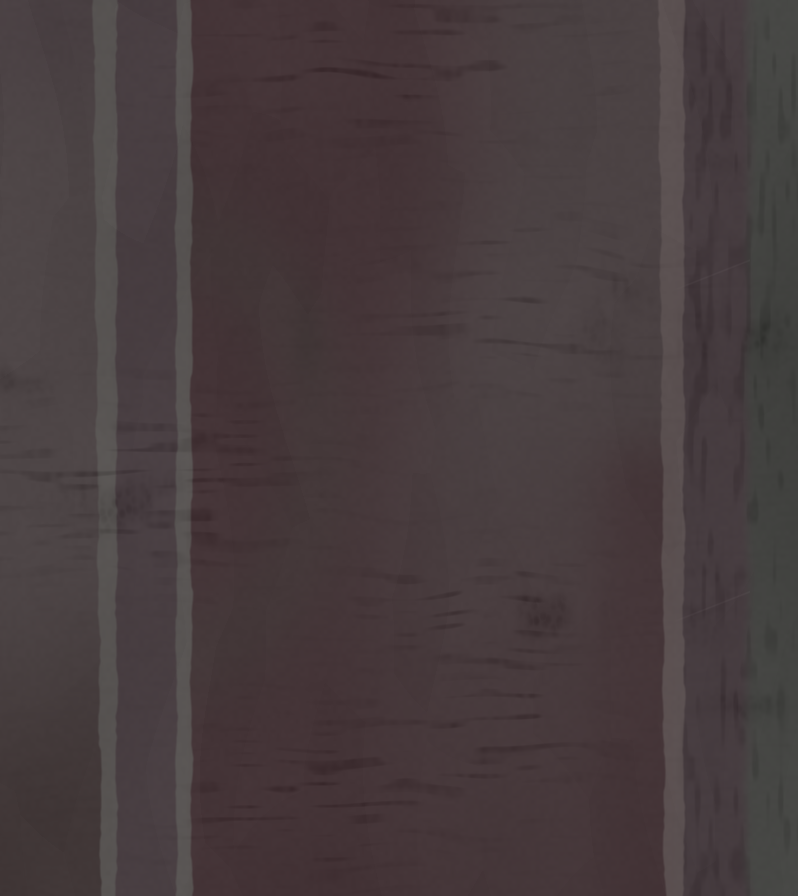
Reproduce this texture procedurally as a Shadertoy shader.

```glsl
// Weathered painted boards: dark maroon and grey panels split by pale vertical stripes.
// Soft washes set the panel tones; cellular brush dabs, dry-brush streaks and
// grainy smudges wear them, and layered sines make the stripe edges ragged.

#define MAROON vec3(0.262, 0.198, 0.210)
#define WARM_GREY vec3(0.300, 0.268, 0.272)
#define DARK_BROWN vec3(0.250, 0.212, 0.212)
#define MAUVE vec3(0.282, 0.242, 0.256)
#define GREEN_GREY vec3(0.278, 0.280, 0.270)
#define PALE_STRIPE vec3(0.350, 0.338, 0.330)
#define ROSE_STRIPE vec3(0.365, 0.325, 0.325)
#define EDGE_SOFTNESS 0.0018
#define EDGE_WOBBLE 0.0011
#define DAB_STRENGTH 0.022
#define STREAK_DEPTH 0.065
#define SMUDGE_DEPTH 0.085

// Centre and radius of the worn areas
const vec4 STREAK_AREAS[6] = vec4[6](
    vec4(0.50, 0.93, 0.22, 0.07), vec4(0.17, 0.46, 0.18, 0.09),
    vec4(0.66, 0.66, 0.14, 0.08), vec4(0.60, 0.33, 0.12, 0.05),
    vec4(0.38, 0.11, 0.14, 0.07), vec4(0.62, 0.20, 0.10, 0.08));
const vec4 SMUDGE_AREAS[8] = vec4[8](
    vec4(0.77, 0.645, 0.04, 0.040), vec4(0.92, 0.63, 0.060, 0.035),
    vec4(0.885, 0.325, 0.035, 0.035), vec4(0.01, 0.58, 0.05, 0.015),
    vec4(0.17, 0.435, 0.07, 0.030), vec4(0.70, 0.31, 0.05, 0.030),
    vec4(0.93, 0.21, 0.035, 0.015), vec4(0.91, 0.86, 0.04, 0.040));

float hash(vec2 p) {
    vec3 q = fract(vec3(p.xyx) * 0.1031);
    q += dot(q, q.yzx + 33.33);
    return fract((q.x + q.y) * q.z);
}

float noise(vec2 p) {
    vec2 i = floor(p), f = fract(p);
    f = f * f * (3.0 - 2.0 * f);
    return mix(mix(hash(i), hash(i + vec2(1, 0)), f.x),
               mix(hash(i + vec2(0, 1)), hash(i + vec2(1, 1)), f.x), f.y);
}

// Cellular noise: x = distance to the nearest point, y = random tone of its cell
vec2 cells(vec2 p) {
    vec2 i = floor(p), best = vec2(9.0, 0.0);
    for (int y = -1; y <= 1; y++)
    for (int x = -1; x <= 1; x++) {
        vec2 c = i + vec2(x, y);
        float d = length(c + vec2(hash(c), hash(c + 71.3)) - p);
        if (d < best.x) best = vec2(d, hash(c + 19.7));
    }
    return best;
}

float blob(vec2 p, vec4 area) {
    vec2 d = (p - area.xy) / area.zw;
    return exp(-dot(d, d));
}

float raggedStep(float edge, vec2 uv) {
    float k = edge * 97.0;
    float shift = sin(uv.y * 41.0 + k) + 0.6 * sin(uv.y * 97.0 + k * 2.3)
                + 1.6 * (noise(vec2(k, uv.y * 130.0)) - 0.5);
    return smoothstep(-EDGE_SOFTNESS, EDGE_SOFTNESS, uv.x - edge + EDGE_WOBBLE * shift);
}

float band(float left, float right, vec2 uv) {
    return raggedStep(left, uv) * (1.0 - raggedStep(right, uv));
}

vec3 centrePanel(vec2 uv) {
    float grey = smoothstep(0.42, 0.66, uv.x + 0.06 * sin(uv.y * 5.0));
    grey *= mix(0.25, 0.9, smoothstep(0.05, 0.65, uv.y));
    grey *= 1.0 - 0.7 * smoothstep(0.70, 0.80, uv.x) * smoothstep(0.55, 0.45, uv.y);
    vec3 col = mix(MAROON, WARM_GREY - 0.006, grey);
    // Wide curved brush sweep
    float arc = length((uv - vec2(0.20, 0.50)) * vec2(1.0, 0.85)) - 0.20;
    col = mix(col, DARK_BROWN + 0.012, 0.65 * exp(-arc * arc * 320.0));
    return mix(col, DARK_BROWN - 0.012, 0.7 * blob(uv, vec4(0.385, 0.62, 0.02, 0.05)));
}

void mainImage(out vec4 fragColor, in vec2 fragCoord) {
    vec2 uv = fragCoord / iResolution.xy;
    vec2 p = fragCoord / iResolution.y;

    // Panels from left to right
    vec3 leftTone = mix(DARK_BROWN, WARM_GREY, smoothstep(0.05, 0.40, uv.y));
    leftTone = mix(leftTone, MAUVE, 0.7 * blob(uv, vec4(0.05, 0.97, 0.15, 0.09)));
    vec3 col = mix(leftTone, MAUVE, raggedStep(0.14, uv));
    col = mix(col, centrePanel(uv), raggedStep(0.235, uv));
    col = mix(col, MAUVE - 0.008, raggedStep(0.845, uv));
    col = mix(col, GREEN_GREY - 0.03 * blob(uv, vec4(1.0, 0.5, 0.1, 0.3)),
              smoothstep(0.930, 0.952, uv.x + 0.008 * noise(uv * vec2(60, 25))));

    // Pale stripes
    float pale = max(band(mix(0.127, 0.117, uv.y), 0.146, uv), band(0.221, 0.240, uv));
    float rose = band(mix(0.833, 0.826, uv.y), 0.857, uv);
    col = mix(col, PALE_STRIPE, 0.88 * pale);
    col = mix(col, ROSE_STRIPE, 0.88 * rose);

    // Broad brush dabs
    vec2 warp = 0.25 * vec2(sin(p.y * 13.0), sin(p.x * 17.0));
    float dabs = cells(p * vec2(17.0, 5.0) + warp).y + noise(p * vec2(9.0, 4.0)) - 1.0;
    col += DAB_STRENGTH * 0.5 * dabs;

    // Dry-brush streaks and grainy smudges
    float streakArea = 0.06, smudgeArea = 0.0;
    for (int i = 0; i < 6; i++) streakArea += blob(uv, STREAK_AREAS[i]);
    for (int i = 0; i < 8; i++) smudgeArea += blob(uv, SMUDGE_AREAS[i]);
    float bristle = noise(vec2(p.x * 22.0, p.y * 150.0 + 3.0 * noise(p * 11.0)));
    float grain = noise(p * vec2(150.0, 45.0));
    float pits = 1.0 - smoothstep(0.15, 0.6, cells(p * vec2(110.0, 75.0)).x);
    float streaks = smoothstep(0.60, 0.95, bristle) * (0.4 + 0.6 * grain);
    col += min(streakArea, 1.0) * (0.008 - STREAK_DEPTH * streaks);
    float patchy = smoothstep(0.25, 0.75, noise(p * 32.0));
    col -= SMUDGE_DEPTH * min(smudgeArea, 1.0) * patchy * (0.25 + 0.5 * pits * grain + 0.25 * grain);

    // Vertical grain and repeated faint scratches at the right
    float rightSide = smoothstep(0.84, 0.87, uv.x);
    col -= 0.028 * rightSide * smoothstep(0.55, 0.9, noise(p * vec2(140.0, 28.0)));
    float scratch = abs(fract((uv.y - 0.35 * (uv.x - 0.90)) / 0.37 - 0.38) - 0.5) * 0.37;
    col += 0.025 * rightSide * step(uv.x, 0.94) * smoothstep(0.002, 0.0, scratch);

    col += 0.008 * (noise(p * 190.0) - 0.5);
    fragColor = vec4(col, 1.0);
}
```
